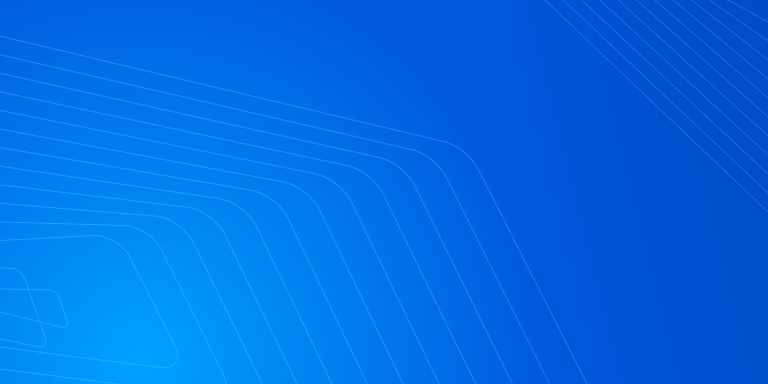
This background is drawn by a Shadertoy shader. Its source:

```glsl
// Blue backdrop: a radial glow at the lower left fades to deep blue at the right.
// Thin nested outlines, each a rounded cut of three half planes, fan out from the
// glow, and a sheaf of straight lines crosses the upper right corner.

#define GLOW_CENTER vec2(0.365, 0.06)
#define GLOW_RADIUS 1.06
#define GLOW_COLOR  vec3(0.0, 0.633, 1.0)
#define BASE_COLOR  vec3(0.0, 0.355, 0.865)
#define SHADE_COLOR vec3(0.0, 0.295, 0.785)
#define LINE_COLOR  vec3(0.55, 0.82, 1.0)
#define LINE_ALPHA  0.28
#define LINE_WIDTH  0.0026
#define OUTLINES    12
#define RAYS        11

// Signed distance to the line a-b, positive on the left of its direction.
float sideOf(vec2 p, vec2 a, vec2 b) {
    vec2 dir = normalize(b - a);
    return dot(p - a, vec2(-dir.y, dir.x));
}

// Intersection of two distances with a corner of radius r.
float roundMax(float a, float b, float r) {
    return min(max(a, b), -r) + length(max(vec2(a, b) + r, 0.0));
}

// Shape open to the left: top edge, right edge, bottom edge.
float openQuad(vec2 p, vec2 topLeft, vec2 topRight, vec2 lowRight, vec2 lowLeft, float r) {
    float top = sideOf(p, topLeft, topRight);
    float right = sideOf(p, topRight, lowRight);
    float bottom = sideOf(p, lowRight, lowLeft);
    return roundMax(roundMax(top, right, r), bottom, r);
}

// Box-filtered coverage of a thin stroke along the zero level of d.
float stroke(float d) {
    float pixel = 1.0 / iResolution.y;
    float slope = length(vec2(dFdx(d), dFdy(d))) / pixel;
    d = abs(d) / clamp(slope, 0.7, 1.5);
    vec2 edges = vec2(0.5, -0.5) * LINE_WIDTH - d;
    vec2 cover = clamp(edges / pixel + 0.5, 0.0, 1.0);
    return cover.x - cover.y;
}

// One of the nested outlines; larger index lies nearer the glow.
float nestedOutline(vec2 p, float i) {
    vec2 topLeft = vec2(0.0, 0.906 - 0.0484 * i);
    vec2 topRight = vec2(1.216 - 0.0826 * i, 0.617 - 0.0206 * i);
    vec2 lowRight = vec2(1.529 - 0.0982 * i + 0.00047 * i * i, 0.0);
    vec2 lowLeft = vec2(0.0, 0.096 + 0.057 * (i - 11.0));
    float radius = 0.047 + 0.0014 * i;
    float top = sideOf(p, topLeft, topRight);
    float right = sideOf(p, topRight, lowRight);
    float bottom = sideOf(p, lowLeft + vec2(1.0, -0.127), lowLeft);
    return roundMax(roundMax(top, right, radius), bottom, radius);
}

void mainImage(out vec4 fragColor, in vec2 fragCoord) {
    vec2 p = fragCoord / iResolution.y;

    // Glow and the darker right side
    float fade = clamp(length(p - GLOW_CENTER) / GLOW_RADIUS, 0.0, 1.0);
    vec3 color = mix(GLOW_COLOR, BASE_COLOR, fade);
    color = mix(color, SHADE_COLOR, smoothstep(1.2, 2.3, p.x + 0.25 * p.y));

    // Nested outlines
    float lines = 0.0;
    for (int i = 0; i < OUTLINES; i++) {
        lines = max(lines, stroke(nestedOutline(p, float(i))));
    }

    // Two small shapes at the core
    float tall = openQuad(p, vec2(0.0, 0.302), vec2(0.055, 0.301),
                          vec2(0.128, 0.091), vec2(0.0, 0.118), 0.027);
    float flat_ = openQuad(p, vec2(0.0, 0.2475), vec2(0.148, 0.245),
                           vec2(0.182, 0.143), vec2(0.0, 0.1875), 0.02);
    lines = max(lines, max(stroke(tall), stroke(flat_)));

    // Straight lines from the top edge to the right edge
    for (int i = 0; i < RAYS; i++) {
        float k = float(i);
        vec2 start = vec2(1.419 + 0.0477 * k, 1.0);
        vec2 end = vec2(2.0, 0.448 + 0.0495 * k);
        lines = max(lines, 0.8 * stroke(sideOf(p, start, end)));
    }

    color = mix(color, LINE_COLOR, LINE_ALPHA * lines);
    fragColor = vec4(color, 1.0);
}
```
